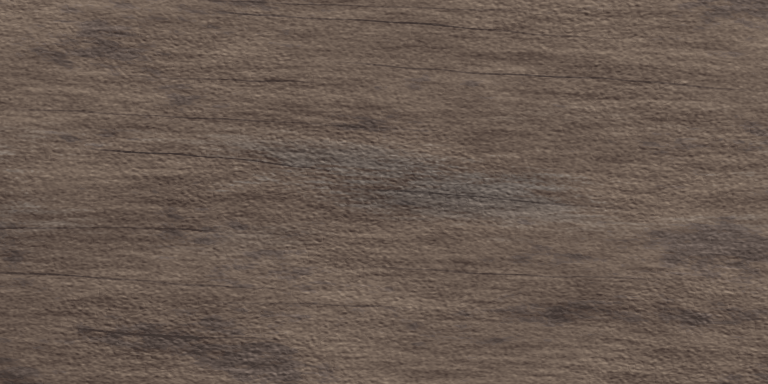
Write a WebGL 1 fragment shader that draws this texture.

```glsl
precision highp float;
// Weathered brown wood: embossed horizontal grain, long cracks, dark smudges and grey wear.
uniform vec2 u_resolution;

vec2 hash2(vec2 cell) {
  vec3 v = fract(cell.xyx * vec3(0.1031, 0.1030, 0.0973));
  v += dot(v, v.yzx + 33.33);
  return fract((v.xx + v.yz) * v.zy);
}

// Cellular noise: one soft random bump per cell, mean 0 and deviation near 1.
float bumps(vec2 p) {
  vec2 cell = floor(p);
  float sum = 0.0;
  for (int j = -1; j <= 1; j++) {
    for (int i = -1; i <= 1; i++) {
      vec2 c = cell + vec2(float(i), float(j));
      vec2 d = c + hash2(c) - p;
      float fall = max(0.0, 1.0 - dot(d, d));
      float weight = hash2(c + 71.7).x * 2.0 - 1.0;
      sum += weight * fall * fall;
    }
  }
  return sum * 2.2;
}

// Follows the gentle drift of the fibres.
vec2 alongGrain(vec2 p) {
  float wave = 0.005 * sin(3.1 * p.x + 5.0 * p.y) + 0.002 * sin(8.3 * p.x - 11.0 * p.y);
  return vec2(p.x, p.y + 0.045 * p.x + wave);
}

// Sharp creases of two sizes over a fine tooth.
float relief(vec2 q) {
  float wide = min(abs(bumps(q * vec2(32.0, 62.0))), 0.55);
  float narrow = min(abs(bumps(q * vec2(58.0, 112.0) + 21.0)), 0.8);
  return 0.9 * wide + 0.9 * narrow + 0.6 * bumps(q * vec2(100.0, 170.0) + 9.0);
}

// Darkness of the long thin cracks, each with its own reach and slope.
float cracks(vec2 q, float fibre) {
  float dark = 0.0;
  for (int i = 0; i < 13; i++) {
    float id = float(i);
    vec2 r = hash2(vec2(id * 3.7 + 2.0, 14.0));
    vec2 s = hash2(vec2(id * 5.3 + 8.0, 41.0));
    float start = s.x * 1.8 - 0.5;
    float reach = 0.5 + 1.0 * s.y;
    float along = (q.x - start) / reach;
    float span = smoothstep(0.0, 0.2, along) * (1.0 - smoothstep(0.65, 1.0, along));
    float path = (id + r.x) / 12.0 - (r.y - 0.25) * 0.07 * (q.x - 1.0);
    path += 0.003 * sin(6.0 * q.x + id * 2.4) + 0.001 * sin(31.0 * q.x + id);
    float d = abs(q.y - path + 0.0006 * fibre);
    float line = 1.0 - smoothstep(0.0008, 0.0034, d);
    float broken = 0.8 + 0.2 * sin(13.0 * q.x + id * 4.0);
    float halo = 0.12 * exp(-d * 75.0) * (0.7 + 0.5 * fibre);
    dark += span * (0.45 + 0.55 * r.y) * (line * broken + halo);
  }
  return clamp(dark, 0.0, 1.0);
}

void main() {
  vec2 p = gl_FragCoord.xy / u_resolution.y;
  vec2 q = alongGrain(p);

  // Broad tone, long fibre streaks and crisp specks
  float fibre = bumps(q * vec2(14.0, 150.0) + 29.0);
  float speck = bumps(q * vec2(130.0, 260.0) + 43.0);
  float tone = 0.24 * bumps(q * vec2(1.6, 4.0) + 3.0);
  tone += 0.18 * bumps(q * vec2(3.0, 28.0) + 17.0);
  tone += 0.22 * bumps(q * vec2(7.0, 80.0) + 61.0);
  tone += 0.34 * fibre + 0.34 * speck;
  tone += 0.18 * (p.x - 1.0) + 0.35 * (p.y - 0.5);

  // Embossed surface lit from one side, stronger in some patches
  vec2 toLight = vec2(0.0012, 0.0018);
  float slope = relief(q - toLight) - relief(q + toLight);
  float rough = smoothstep(-1.2, 1.4, bumps(q * vec2(3.0, 7.0) + 57.0));
  tone += slope * mix(0.4, 0.85, rough);

  // Dark smudges torn along the fibres
  float ragged = bumps(q * vec2(3.6, 12.0) + 83.0) + 0.6 * bumps(q * vec2(24.0, 70.0) + 5.0);
  float smudge = smoothstep(1.2, 2.6, ragged + 0.35 * fibre + 0.35 * speck);
  float crack = cracks(q, fibre);
  tone -= 1.3 * smudge + 2.8 * crack;

  // Brown tones, then cool grey wear near the middle
  vec3 wood = vec3(0.409, 0.349, 0.309) + vec3(0.061, 0.057, 0.049) * clamp(tone, -2.5, 2.9);
  float band = exp(-pow((p.y - 0.53) / 0.13, 2.0));
  float worn = bumps(q * vec2(2.4, 13.0) + 101.0) + 0.5 * fibre + 0.3 * speck;
  float wear = band * smoothstep(0.0, 2.2, worn);
  float light = dot(wood, vec3(0.3, 0.5, 0.2));
  wood = mix(wood, light * vec3(1.09, 1.06, 1.04), 0.5 * wear);
  wood = mix(wood, light * vec3(1.10, 0.98, 0.94), 0.5 * max(smudge, crack));

  gl_FragColor = vec4(wood, 1.0);
}
```
